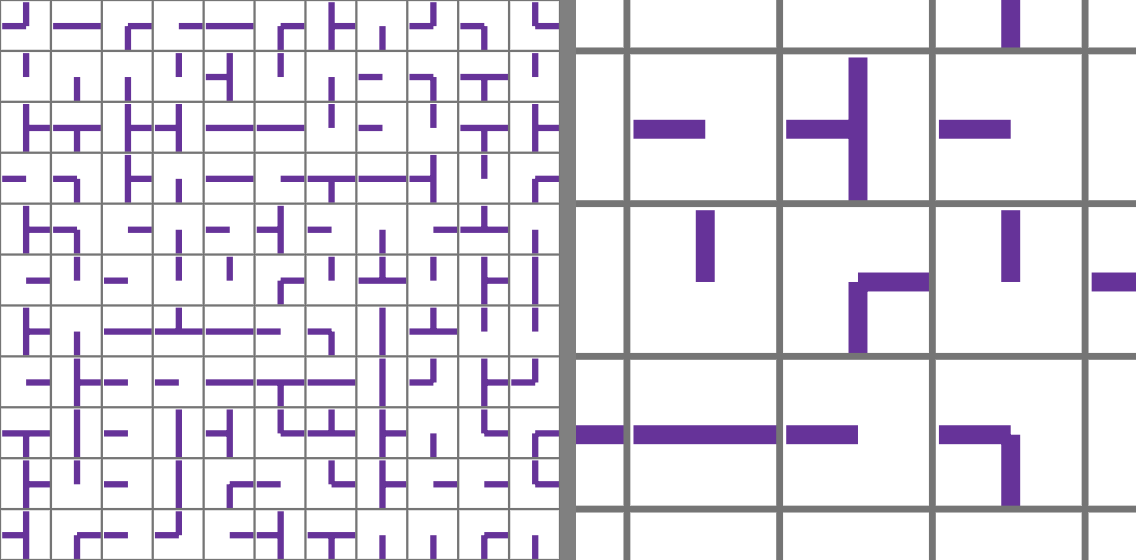
Left: the whole. Right: its middle third, enlarged.
Give the GLSL for this pattern, as a WebGL 1 fragment shader.

```glsl
precision highp float;
// Square grid of pipe tiles: ends, corners, straights and tees at random quarter turns.

uniform vec2 u_resolution;

const float CELLS = 11.0;              // tiles across and down
const float GRID_WIDTH = 0.045;        // lengths below are in tile units
const float PIPE_WIDTH = 0.124;
const float PIPE_REACH = 0.470;        // from the hub to just short of the grid line
const vec2 HUB_SHIFT = vec2(0.013, -0.013);

// Cumulative shares of the tile kinds; the rest are tees
const float END_SHARE = 0.34;
const float CORNER_SHARE = 0.545;
const float STRAIGHT_SHARE = 0.675;
const float SEED = 17.0;

const vec3 PAPER = vec3(1.0);
const vec3 PIPE_COLOR = vec3(0.4, 0.2, 0.6);
const vec3 GRID_COLOR = vec3(0.46);

vec2 hash2(vec2 p) {
    vec3 q = fract((p.xyx + SEED) * vec3(0.1031, 0.1030, 0.0973));
    q += dot(q, q.yzx + 33.33);
    return fract((q.xx + q.yz) * q.zy);
}

// Antialiased coverage of the inside of a signed distance
float fill(float dist, float pixel) {
    return clamp(0.5 - dist / pixel, 0.0, 1.0);
}

// Flat-ended bar from the hub along +x
float pipeArm(vec2 p, float pixel) {
    float halfReach = 0.5 * PIPE_REACH;
    return fill(abs(p.x - halfReach) - halfReach, pixel)
         * fill(abs(p.y) - 0.5 * PIPE_WIDTH, pixel);
}

// Whether a tile kind has an arm on the given side before it is turned
float hasArm(float side, float kind) {
    bool tee = kind >= STRAIGHT_SHARE;
    bool corner = kind >= END_SHARE && kind < CORNER_SHARE;
    bool straight = kind >= CORNER_SHARE && !tee;
    if (side < 0.5) return 1.0;
    if (side < 1.5) return (corner || tee) ? 1.0 : 0.0;
    if (side < 2.5) return (straight || tee) ? 1.0 : 0.0;
    return 0.0;
}

void main() {
    vec2 grid = gl_FragCoord.xy / u_resolution * CELLS;
    float pixel = CELLS / min(u_resolution.x, u_resolution.y);
    vec2 cell = floor(grid);
    vec2 local = fract(grid) - 0.5;

    // Each tile picks a kind and a quarter turn
    vec2 rnd = hash2(cell);
    float turn = floor(rnd.y * 4.0);

    // Sum the arms so that seams at the hub stay solid
    vec2 p = local - HUB_SHIFT;
    float pipe = 0.0;
    for (int i = 0; i < 4; i++) {
        float side = mod(float(i) + turn, 4.0);
        pipe += hasArm(side, rnd.x) * pipeArm(p, pixel);
        p = vec2(p.y, -p.x);
    }

    // Grid lines along the tile borders
    vec2 edge = 0.5 - abs(local);
    float line = fill(min(edge.x, edge.y) - 0.5 * GRID_WIDTH, pixel);

    vec3 color = mix(PAPER, PIPE_COLOR, min(pipe, 1.0));
    color = mix(color, GRID_COLOR, line);
    gl_FragColor = vec4(color, 1.0);
}
```
